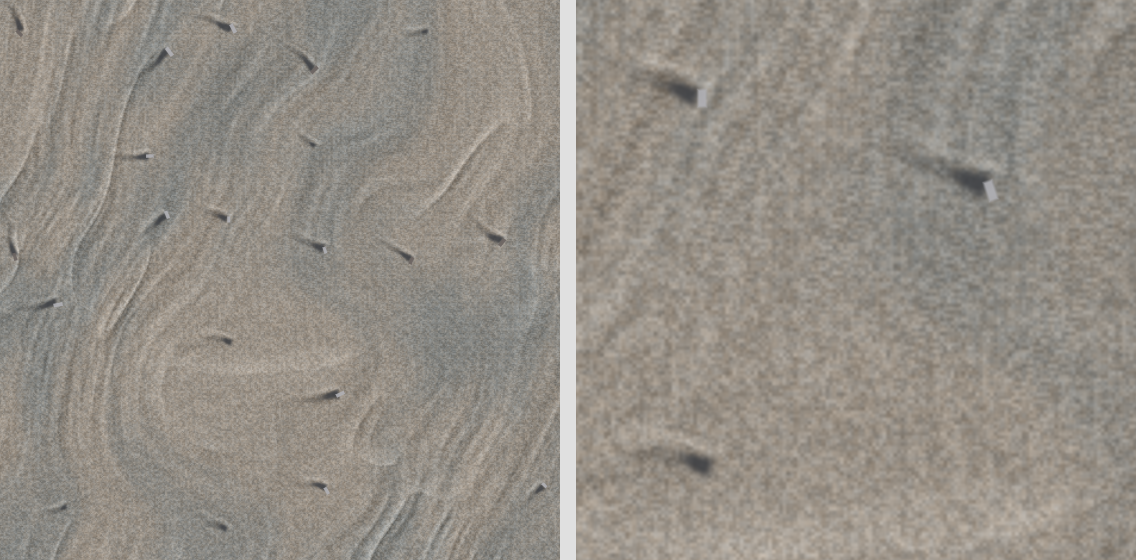
Left, the full canvas; right, a detail of the centre.
Reproduce this texture procedurally as a WebGL 1 fragment shader.

```glsl
precision highp float;
// Wind-combed beach sand: swirling ripples, fine grain and half-buried shell chips.

uniform vec2 u_resolution;

const float CHIP_CELLS = 6.0;

float hash(vec2 p) {
  return fract(sin(dot(p, vec2(127.1, 311.7))) * 43758.5453);
}

float noise(vec2 p) {
  vec2 i = floor(p), f = fract(p);
  f = f * f * (3.0 - 2.0 * f);
  return mix(mix(hash(i), hash(i + vec2(1.0, 0.0)), f.x),
             mix(hash(i + vec2(0.0, 1.0)), hash(i + 1.0), f.x), f.y);
}

float fbm(vec2 p) {
  float sum = 0.0, gain = 0.5;
  for (int i = 0; i < 4; i++) {
    sum += gain * noise(p);
    p = mat2(1.6, 1.2, -1.2, 1.6) * p + 7.3;
    gain *= 0.5;
  }
  return sum / 0.9375;
}

vec2 rotate(vec2 p, float angle) {
  float c = cos(angle), s = sin(angle);
  return vec2(c * p.x + s * p.y, c * p.y - s * p.x);
}

float ridge(float n) {
  return 1.0 - abs(2.0 * n - 1.0);
}

// Bends the plane so that stretched noise follows curling wind lines.
vec2 windFlow(vec2 p) {
  vec2 swirl = vec2(noise(p * 3.1 + 4.0), noise(p * 2.7 + 19.0)) - 0.5;
  vec2 wobble = vec2(noise(p * 9.0 + 31.0), noise(p * 8.0 + 52.0)) - 0.5;
  return rotate(p + swirl * 0.42 + wobble * 0.05, -0.45);
}

// Sparse, broad crest lines.
float crests(vec2 flow) {
  float line = pow(ridge(noise(flow * vec2(10.0, 3.5) + 11.0)), 7.0);
  return line * smoothstep(0.4, 0.7, noise(flow * 5.0 + 70.0));
}

float sandHeight(vec2 p) {
  vec2 flow = windFlow(p);
  float patches = smoothstep(0.25, 0.75, noise(p * 5.0 + 23.0));
  float ripples = ridge(noise(flow * vec2(30.0, 6.0)));
  float combing = noise(flow * vec2(68.0, 11.0) + 40.0);
  float dunes = fbm(flow * vec2(9.0, 5.0) + 3.0);
  return ripples * mix(0.15, 0.5, patches) + combing * 0.28
       + dunes * 1.1 + crests(flow) * 0.6;
}

float slopeLight(vec2 p, vec2 lightDir) {
  vec2 e = lightDir * 0.0028;
  return sandHeight(p - e) - sandHeight(p + e);
}

// Tapered hollow running along +x from the chip.
float hollow(vec2 p, float len, float width) {
  float t = clamp(p.x / len, 0.0, 1.0);
  float halfWidth = width * (1.0 - t);
  float side = 1.0 - smoothstep(halfWidth * 0.3, halfWidth + 0.003, abs(p.y));
  return side * smoothstep(-0.004, 0.004, p.x) * (1.0 - smoothstep(0.4, 1.0, t));
}

float chipShape(vec2 p, vec2 size) {
  vec2 d = abs(p) - size;
  float dist = length(max(d, 0.0)) + min(max(d.x, d.y), 0.0);
  return 1.0 - smoothstep(-0.0012, 0.0012, dist);
}

// Paints the chip of one cell with its shadow, wind tail and raised lip.
vec3 paintChip(vec3 color, vec2 uv, vec2 cell) {
  float seed = hash(cell + 5.7);
  float size = hash(cell + 9.1);
  float present = step(hash(cell + 2.3), 0.55);
  vec2 center = (cell + 0.15 + 0.7 * vec2(seed, hash(cell + 13.9))) / CHIP_CELLS;
  vec2 local = rotate(uv - center, mix(1.8, 4.0, seed));
  vec2 bent = local + vec2(0.0, (noise(uv * 30.0) - 0.5) * 0.012);
  float tail = hollow(bent, mix(0.05, 0.11, size), 0.009);
  float core = hollow(bent, mix(0.015, 0.045, size), mix(0.004, 0.008, size));
  float lip = hollow(bent + vec2(0.006, 0.011), 0.075, 0.004);
  float chip = chipShape(rotate(local + vec2(0.003, 0.0), seed * 5.0),
                         mix(vec2(0.003, 0.002), vec2(0.009, 0.0035), size));
  vec3 shell = mix(vec3(0.42, 0.39, 0.38), vec3(0.69, 0.69, 0.71), step(0.4, seed));
  color += present * lip * 0.07;
  color *= 1.0 - present * tail * 0.17;
  color = mix(color, vec3(0.23, 0.24, 0.26), present * core * 0.8);
  return mix(color, shell, present * chip * step(0.3, size) * 0.9);
}

void main() {
  vec2 uv = gl_FragCoord.xy / u_resolution;
  vec2 flow = windFlow(uv);

  // Warm dry sand and cool damp sand, drawn out along the wind.
  vec3 warmSand = vec3(0.600, 0.567, 0.526);
  vec3 coolSand = vec3(0.518, 0.520, 0.506);
  float dryness = 0.6 * fbm(flow * vec2(13.0, 4.0) + 60.0) + 0.4 * fbm(uv * 5.0 + 80.0);
  vec3 color = mix(coolSand, warmSand, smoothstep(0.3, 0.68, dryness));

  // Relief
  float light = slopeLight(uv, normalize(vec2(-0.6, 0.8)));
  color += clamp(light * 0.34, -0.12, 0.12) + crests(flow) * 0.035;

  // Grain
  float grain = (noise(uv * 250.0) - 0.5) * 0.11 + (noise(uv * 470.0 + 9.0) - 0.5) * 0.10;
  float grainTint = noise(uv * 310.0 + 33.0) - 0.5;
  color += grain + grainTint * vec3(0.025, 0.0, -0.025);

  // Shell chips
  vec2 home = floor(uv * CHIP_CELLS);
  for (int y = -1; y <= 1; y++) {
    for (int x = -1; x <= 1; x++) {
      color = paintChip(color, uv, home + vec2(float(x), float(y)));
    }
  }

  gl_FragColor = vec4(clamp(color, 0.0, 1.0), 1.0);
}
```
